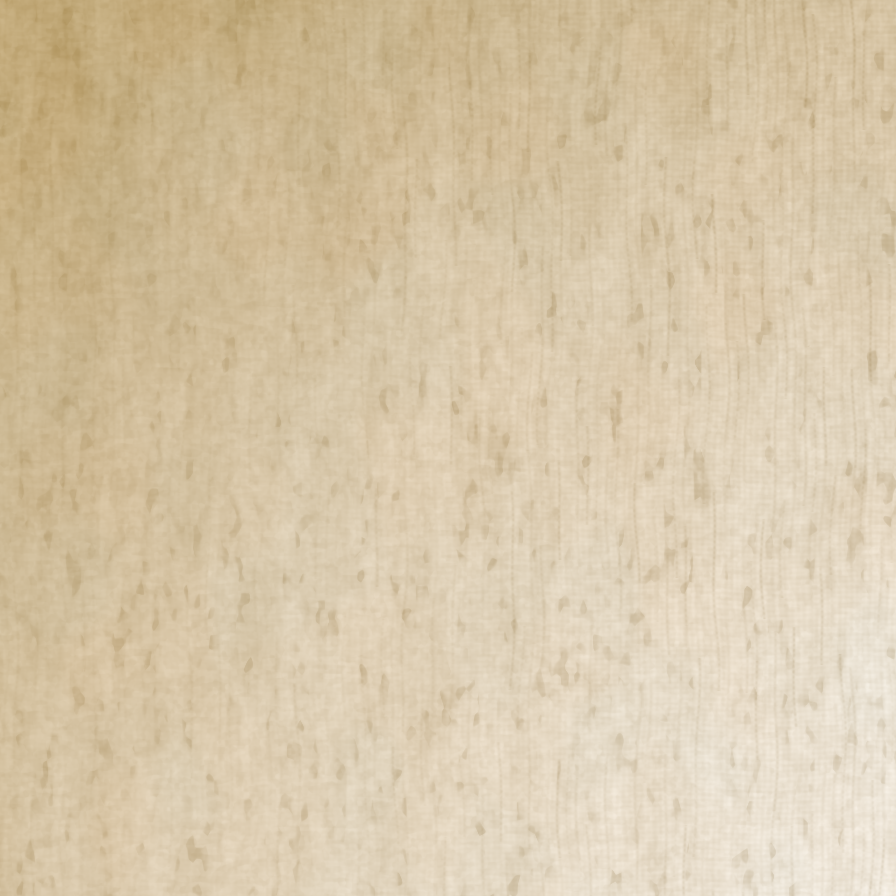
This texture is drawn by a three.js fragment shader. Its source:

```glsl
// Pale linen-like cloth lit from the lower right: a diagonal tan-to-cream ramp,
// overlaid with fine warp and weft sines, and smooth cellular noise stretched
// into slubs, flecks and fibre grain.

varying vec2 vUv;

const float TAU = 6.28318;

vec3 hash3(vec2 p) {
  vec3 q = vec3(dot(p, vec2(127.1, 311.7)), dot(p, vec2(269.5, 183.3)), dot(p, vec2(419.2, 371.9)));
  return fract(sin(q) * 43758.5);
}

// Smooth cellular noise: random cell values blended by distance, about -0.5 to 0.5
float cells(vec2 p) {
  vec2 id = floor(p);
  vec2 f = fract(p);
  float total = 0.0;
  float weights = 0.0;
  for (int j = -1; j <= 1; j++) {
    for (int i = -1; i <= 1; i++) {
      vec2 offset = vec2(float(i), float(j));
      vec3 h = hash3(id + offset);
      vec2 d = offset + h.xy - f;
      float w = exp(-7.0 * dot(d, d));
      total += w * h.z;
      weights += w;
    }
  }
  return total / weights - 0.5;
}

// Light over the cloth: 0 at the upper left, 1 at the lower right
float lightAt(vec2 uv) {
  float x = uv.x;
  float d = 1.0 - uv.y;
  return 0.38 * x + 0.41 * d + 0.21 * x * d + 1.3 * x * (1.0 - x) * d * (1.0 - d);
}

vec3 clothColor(float t) {
  vec3 c = mix(vec3(0.75, 0.655, 0.465), vec3(0.795, 0.715, 0.565), smoothstep(0.0, 0.25, t));
  c = mix(c, vec3(0.855, 0.79, 0.68), smoothstep(0.15, 0.58, t));
  return mix(c, vec3(0.93, 0.9, 0.85), smoothstep(0.45, 1.05, t));
}

// Warp and weft ribs; single threads vary in depth and drift slightly sideways
float weave(vec2 uv, float crispness) {
  float drift = 0.25 * sin(uv.y * 17.0 + uv.x * 9.0) + 0.15 * sin(uv.y * 41.0 - uv.x * 23.0);
  float column = uv.x * 92.0 + drift;
  float depth = hash3(vec2(floor(column), floor(uv.y * 9.0 + 5.0 * hash3(vec2(floor(column), 3.0)).x))).y;
  float gap = pow(0.5 - 0.5 * cos(TAU * column), 4.0);
  float weft = sin(TAU * (uv.y * 168.0 + 0.3 * sin(uv.x * 31.0)));
  float warp = sin(TAU * (uv.x * 150.0 + drift));
  float ribs = 0.006 * warp + 0.006 * weft;
  return crispness * (ribs - gap * depth * depth * (0.045 + 0.02 * weft));
}

void main() {
  vec2 uv = vUv;
  float light = lightAt(uv);
  float crispness = mix(0.3, 1.0, smoothstep(0.15, 0.9, uv.x));

  // Layers of irregularity, from broad patches down to single fibres
  float patches = cells(uv * vec2(20.0, 8.0));
  float slubs = cells(uv * vec2(88.0, 21.0) + 7.0);
  float flecks = cells(uv * vec2(125.0, 72.0) + 31.0);
  float fibres = cells(uv * vec2(75.0, 210.0) + 53.0);
  float grain = cells(uv * vec2(215.0, 190.0) + 91.0);

  float shade = 0.018 * patches + 0.035 * slubs + 0.026 * flecks;
  shade += 0.026 * fibres + 0.026 * grain + weave(uv, crispness);

  // Brown specks gather along the darker slubs, most of all in the lit cloth
  float specks = smoothstep(0.16, 0.42, -flecks) * smoothstep(-0.1, 0.3, -slubs);
  shade -= 0.06 * specks * mix(0.4, 1.0, smoothstep(0.15, 0.6, light));

  vec3 color = clothColor(light + 0.05 * patches) + 0.006;
  color += shade * vec3(0.85, 1.0, 1.3);
  color += 0.012 * cells(uv * vec2(13.0, 10.0) + 17.0) * vec3(1.0, -0.2, -1.0);
  gl_FragColor = vec4(clamp(color, 0.0, 1.0), 1.0);
}
```
